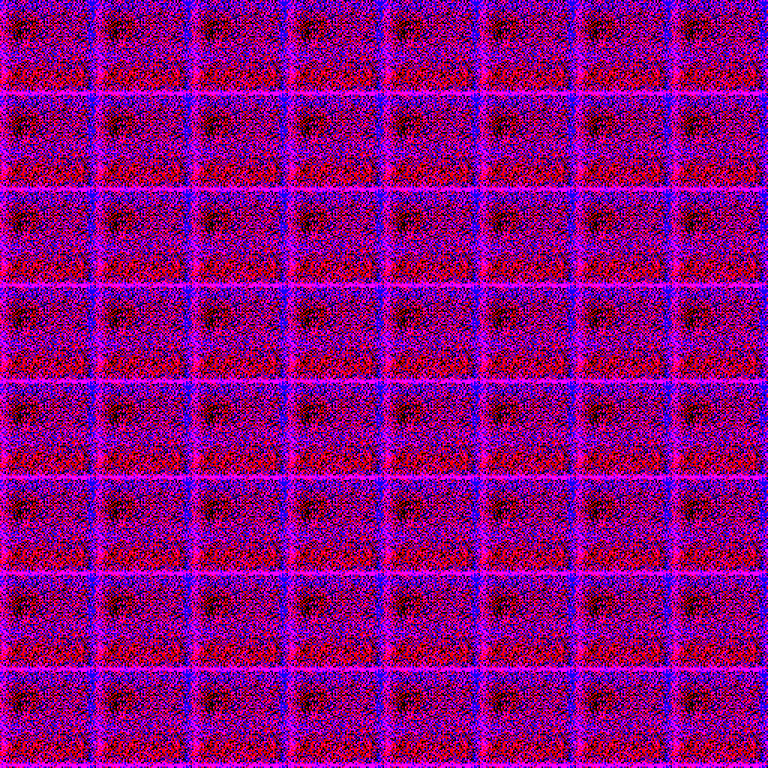
Reproduce this pattern procedurally as a three.js fragment shader.

```glsl
// Grid of square tiles in dithered red, blue, magenta and black grain with glowing seams
#define TILES 8.0
#define CELLS 64.0
#define LATTICE 8.0
#define BLACK vec3(0.02, 0.0, 0.01)
#define RED vec3(0.98, 0.0, 0.01)
#define BLUE vec3(0.08, 0.0, 0.98)
#define MAGENTA vec3(0.98, 0.0, 0.98)
#define BASE_TONE vec2(0.53, 0.44)
#define MOTTLE 0.22
#define SOFTNESS 0.035
#define LINE_HEIGHT 0.031
#define LINE_WIDTH 0.018

varying vec2 vUv;

vec2 hash2(vec2 p) {
  vec3 q = fract(vec3(p.xyx) * vec3(0.1031, 0.1030, 0.0973));
  q += dot(q, q.yzx + 33.33);
  return fract((q.xx + q.yz) * q.zy);
}

// Gradient noise that wraps once per tile
float gradientDot(vec2 corner, vec2 offset, float seed) {
  float angle = 6.2832 * hash2(mod(corner, LATTICE) + seed).x;
  return dot(vec2(cos(angle), sin(angle)), offset);
}

float gradientNoise(vec2 t, float seed) {
  vec2 p = t * LATTICE;
  vec2 i = floor(p);
  vec2 f = p - i;
  vec2 u = f * f * f * (f * (f * 6.0 - 15.0) + 10.0);
  vec2 e = vec2(1.0, 0.0);
  float low = mix(gradientDot(i, f, seed), gradientDot(i + e, f - e, seed), u.x);
  float high = mix(gradientDot(i + e.yx, f - e.yx, seed),
                   gradientDot(i + 1.0, f - 1.0, seed), u.x);
  return mix(low, high, u.y);
}

// Soft band around a centre, wrapped across the tile
float band(float x, float centre, float width) {
  float d = (fract(x - centre + 0.5) - 0.5) / width;
  return exp(-d * d);
}

// Share of lit grains, red in x and blue in y
vec2 tone(vec2 t) {
  vec2 v = BASE_TONE;
  v += MOTTLE * vec2(gradientNoise(t, 11.0), gradientNoise(t, 47.0));

  // Side seams: magenta on the left, blue on the right
  float glow = 0.7 + 0.3 * band(t.y, 0.45, 0.2);
  v += vec2(0.28, 0.36) * glow * band(t.x, 0.03, 0.055);
  v += vec2(-0.25, 0.35) * band(t.x, 0.95, 0.035);

  // Horizontal bands and the dark patch
  v += vec2(-0.12, 0.28) * band(t.y, 0.95, 0.06);
  v += vec2(0.0, 0.12) * band(t.y, 0.45, 0.1);
  v += vec2(0.08, -0.22) * band(t.y, 0.18, 0.1);
  v += vec2(-0.13, -0.38) * band(t.x, 0.23, 0.17) * band(t.y, 0.69, 0.12);

  // Bright line above the lower seam, open at the corners
  float span = smoothstep(0.01, 0.05, t.x) * (1.0 - smoothstep(0.92, 0.98, t.x));
  return v + vec2(0.55, 0.75) * span * band(t.y, LINE_HEIGHT, LINE_WIDTH);
}

vec2 grain(vec2 cell) {
  return hash2(mod(cell, CELLS) + 3.0);
}

// One dithered cell: fine grain with its local mean removed
vec3 cellColour(vec2 cell) {
  cell = mod(cell, CELLS);
  vec2 e = vec2(1.0, 0.0);
  vec2 around = grain(cell + e) + grain(cell - e) + grain(cell + e.yx) + grain(cell - e.yx);
  vec2 threshold = 0.5 + grain(cell) - 0.25 * around;
  vec2 level = tone((cell + 0.5) / CELLS);
  vec2 lit = smoothstep(-SOFTNESS, SOFTNESS, level - threshold);
  return mix(mix(BLACK, RED, lit.x), mix(BLUE, MAGENTA, lit.x), lit.y);
}

void main() {
  vec2 p = vUv * TILES * CELLS;

  // Blend the four cells that meet at the nearest corner, over one screen step
  vec2 corner = floor(p + 0.5);
  vec2 blend = clamp((p - corner) / max(fwidth(p), vec2(0.0001)) + 0.5, 0.0, 1.0);
  vec3 lower = mix(cellColour(corner - 1.0), cellColour(corner - vec2(0.0, 1.0)), blend.x);
  vec3 upper = mix(cellColour(corner - vec2(1.0, 0.0)), cellColour(corner), blend.x);
  gl_FragColor = vec4(mix(lower, upper, blend.y), 1.0);
}
```
